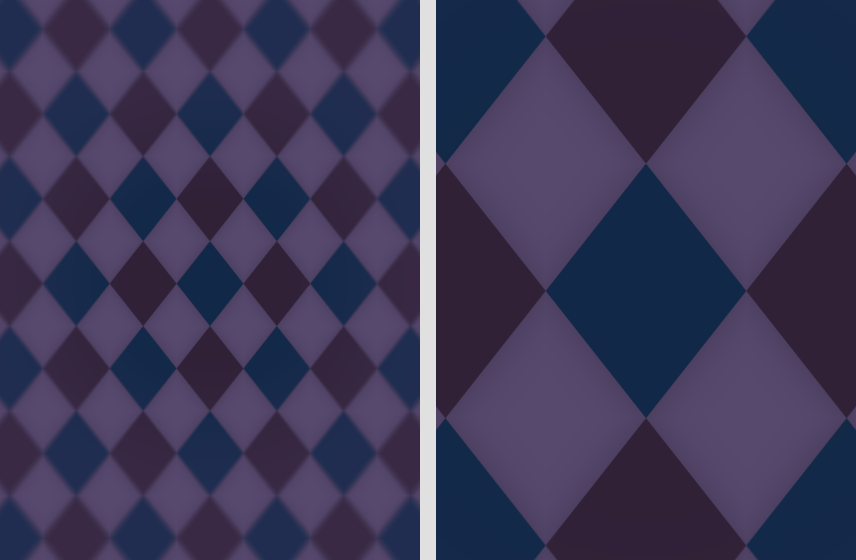
Left: the whole. Right: its middle third, enlarged.
This pattern is drawn by a Shadertoy shader. Its source:

```glsl
// Harlequin lattice of navy and plum diamonds on dusty violet, hazy and soft towards the borders.

const float PI = 3.14159265;

void mainImage(out vec4 fragColor, in vec2 fragCoord)
{
    // Canvas heights, measured from the middle
    vec2 pos = (fragCoord - 0.5 * iResolution.xy) / iResolution.y;
    float haze = smoothstep(0.1, 0.42, length(pos));
    float softness = 0.8 / iResolution.y + 0.010 * smoothstep(0.12, 0.6, length(pos));

    // Rectangular grid with one diamond inscribed in each cell
    vec2 pitch = vec2(0.1194, 0.1515);
    vec2 grid = (pos + vec2(0.0, 0.0065)) / pitch;
    vec2 local = abs(grid - round(grid));
    float edgeDist = (local.x + local.y - 0.5) / length(1.0 / pitch);

    // Alternate the two dark colours, blending where tips meet
    vec2 wave = cos(PI * grid);
    float blend = softness * PI / pitch.x;
    float isNavy = smoothstep(-blend, blend, wave.x * wave.y);
    vec3 navy = mix(vec3(0.068, 0.158, 0.282), vec3(0.125, 0.178, 0.315), haze);
    vec3 plum = mix(vec3(0.188, 0.128, 0.215), vec3(0.222, 0.160, 0.268), haze);
    vec3 diamond = mix(plum, navy, isNavy);

    // Violet ground with a faint shadow beside each diamond
    vec3 ground = vec3(0.342, 0.284, 0.432);
    ground *= 1.0 - 0.13 * exp(-max(edgeDist, 0.0) / 0.010);

    float coverage = 1.0 - smoothstep(-softness, softness, edgeDist);
    fragColor = vec4(mix(ground, diamond, coverage), 1.0);
}
```
